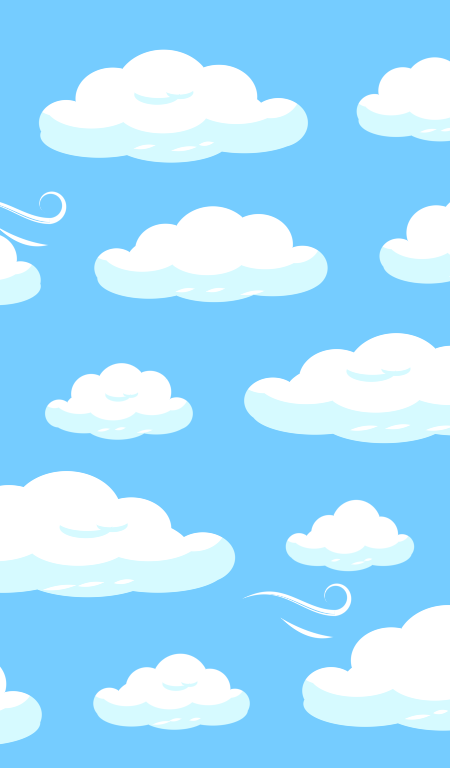
A Shadertoy shader for this pattern:

```glsl
// Flat cartoon sky: staggered rows of puffy two-tone clouds with curling wind strokes
#define VIEW_HEIGHT 7.68
#define ROW_PITCH 1.45
#define COLUMN_PITCH 2.7
#define CLOUD_SIZE 1.1
#define SIZE_SWING 0.45
#define SHADE_SHIFT vec2(-0.06, 0.26)
#define SKY vec3(0.46, 0.80, 1.0)
#define SHADE vec3(0.84, 0.98, 1.0)
#define WHITE vec3(1.0)

float hash(vec2 p) {
    vec3 q = fract(vec3(p.xyx) * 0.1031);
    q += dot(q, q.yzx + 33.33);
    return fract((q.x + q.y) * q.z);
}

float cover(float d, float px) { return smoothstep(px, -px, d); }

// Approximate distance to an ellipse
float ellipse(vec2 p, vec2 r) {
    float k = length(p / r);
    return k * (k - 1.0) / max(length(p / (r * r)), 1e-4);
}

// Cloud outline, one unit to each side: domed puffs above, flat lobes below
float cloudBody(vec2 p, float seed, float lobeWidth) {
    float d = ellipse(p - vec2(0.0, 0.1), vec2(0.7, 0.3));
    float rise = mix(0.26, 0.38, hash(vec2(seed, 3.0)));
    float lean = 0.24 * hash(vec2(seed, 5.0)) - 0.1;
    for (int i = 0; i < 5; i++) {
        float t = float(i) * 0.5 - 1.0;
        float dome = 1.0 - t * t;
        float jitter = hash(vec2(seed, float(i) + 11.0)) - 0.5;
        vec2 c = vec2(0.79 * t + lean * dome, 0.02 + rise * dome + 0.1 * jitter * dome);
        d = min(d, length(p - c) - (0.2 + 0.16 * pow(dome, 2.5) + 0.04 * jitter));
    }
    for (int k = -1; k <= 1; k++) {
        float side = float(k);
        float jitter = hash(vec2(seed, side + 31.0)) - 0.5;
        vec2 c = vec2(0.5 * side + 0.1 * jitter, -0.13 + 0.06 * abs(side) + 0.05 * jitter);
        d = min(d, ellipse(p - c, vec2(lobeWidth, 0.2)));
    }
    return d;
}

// Thin slivers of light on the shaded belly
float glints(vec2 p, float seed) {
    float d = 1.0;
    for (int k = 0; k < 3; k++) {
        float h = hash(vec2(seed, float(k) + 41.0));
        vec2 q = p - vec2(0.26 * float(k) - 0.28 + 0.15 * h, -0.16 - 0.07 * h);
        float halfLength = 0.05 + 0.06 * h;
        float s = q.x / halfLength;
        d = min(d, max(abs(q.y - 0.18 * q.x) - 0.018 * (1.0 - s * s), abs(q.x) - halfLength));
    }
    return d;
}

// Shaded crescent between the upper puffs
float fold(vec2 p, float seed) {
    vec2 q = p - vec2(0.3 * hash(vec2(seed, 51.0)) - 0.12, 0.27);
    float left = max(ellipse(q, vec2(0.17, 0.09)), -ellipse(q - vec2(0.01, 0.06), vec2(0.2, 0.09)));
    q -= vec2(0.17, 0.02);
    float right = max(ellipse(q, vec2(0.1, 0.06)), -ellipse(q - vec2(-0.01, 0.04), vec2(0.12, 0.06)));
    return min(left, right);
}

// Wind stroke: tapered wave, closing curl and a short gust below
float windStroke(vec2 p) {
    float s = clamp(1.0 + p.x / 0.92, 0.0, 1.0);
    float offset = p.y + 0.06 + 0.1 * cos(4.6 * p.x);
    float wave = abs(offset) - 0.03 * s - 0.035 * s * (1.0 - s);
    float slit = abs(offset + 0.012) - 0.016 * sin(3.14 * s) * step(0.35, s) * (s - 0.35);
    wave = max(max(wave, -slit), max(p.x, -p.x - 0.92));

    float angle = atan(p.x, -p.y);
    angle += angle < 0.0 ? 6.2832 : 0.0;
    float curl = abs(length(p) - 0.16 + 0.012 * angle) - 0.03 * (1.0 - angle / 4.9);

    float g = (p.x + 0.54) / 0.52;
    float bow = g * (1.0 - g);
    float gust = abs(p.y + mix(0.21, 0.40, g) + 0.22 * bow) - 0.1 * bow;
    gust = max(gust, abs(g - 0.5) * 0.52 - 0.26);
    return min(min(wave, curl), gust);
}

void mainImage(out vec4 fragColor, in vec2 fragCoord) {
    vec2 p = fragCoord / iResolution.y * VIEW_HEIGHT;
    float px = 0.7 * VIEW_HEIGHT / iResolution.y;
    vec3 color = SKY;

    // Wind in the gaps between clouds
    for (int i = 0; i < 2; i++) {
        vec2 curlCenter = vec2(0.5, VIEW_HEIGHT - 2.05) + float(i) * vec2(2.85, -3.92);
        color = mix(color, WHITE, cover(windStroke(p - curlCenter), px));
    }

    // Rows sway sideways; wide and narrow clouds alternate along each row
    for (int r = 0; r < 5; r++) {
        float row = float(r);
        for (int c = -1; c <= 1; c++) {
            float column = float(c);
            float seed = row * 7.0 + column + 2.0;
            float swing = (c == 0 ? 1.0 : -1.0) * cos(2.4 * row - 1.0);
            float size = CLOUD_SIZE + SIZE_SWING * swing;
            vec2 center = vec2(column * COLUMN_PITCH + 1.45 + 0.7 * sin(1.57 * row + 0.4),
                               VIEW_HEIGHT - 1.25 - ROW_PITCH * row + 0.12 * column);
            vec2 q = (p - center) / (size * vec2(1.0, 1.2 - 0.27 * size));
            if (abs(q.x) > 1.15 || abs(q.y) > 1.0) continue;

            float edge = px / size;
            float body = cover(cloudBody(q, seed, 0.44), edge);
            float light = cover(cloudBody(q - SHADE_SHIFT, seed, 0.34), edge);
            if (hash(vec2(seed, 61.0)) > 0.45) light *= 1.0 - cover(fold(q, seed), edge);
            light = max(light, cover(glints(q, seed), edge));
            color = mix(color, mix(SHADE, WHITE, light), body);
        }
    }
    fragColor = vec4(color, 1.0);
}
```
